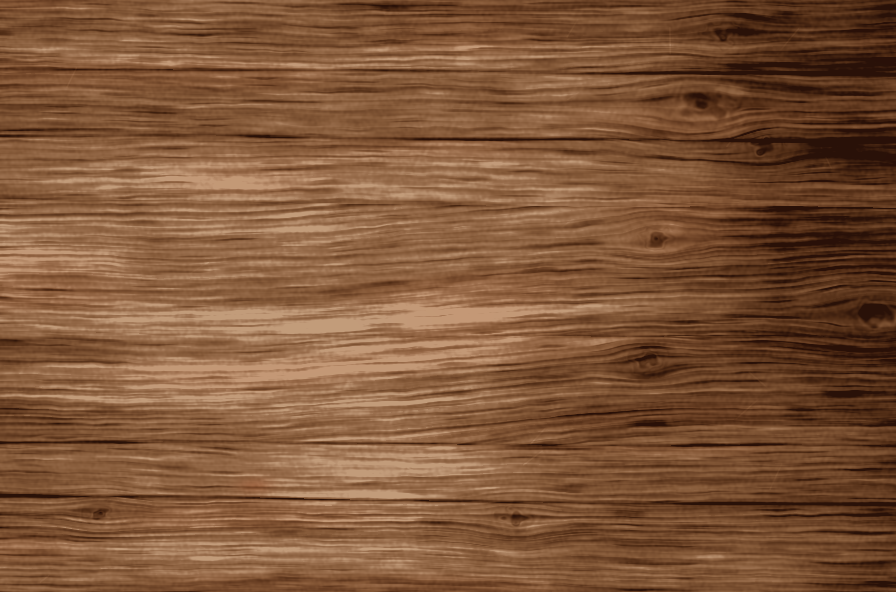
Give the GLSL for this texture, as a Shadertoy shader.

```glsl
// Weathered brown wooden planks with flowing horizontal grain, knots and dark seams.

const vec3 TONES[6] = vec3[6](
    vec3(0.16, 0.065, 0.03), vec3(0.31, 0.17, 0.08), vec3(0.42, 0.26, 0.15),
    vec3(0.52, 0.35, 0.22), vec3(0.61, 0.44, 0.31), vec3(0.76, 0.61, 0.48));

// Seam height and darkness, from top to bottom
const vec2 SEAMS[6] = vec2[6](
    vec2(0.881, 0.65), vec2(0.768, 0.5), vec2(0.655, 0.14),
    vec2(0.435, 0.18), vec2(0.25, 0.5), vec2(0.156, 0.5));

// Knot centre and radius
const vec3 KNOTS[8] = vec3[8](
    vec3(1.19, 0.82, 0.036), vec3(1.11, 0.597, 0.018), vec3(1.48, 0.469, 0.028),
    vec3(1.09, 0.39, 0.018), vec3(0.17, 0.134, 0.018), vec3(0.87, 0.124, 0.020),
    vec3(1.29, 0.75, 0.020), vec3(1.22, 0.94, 0.020));

float hash(vec2 p) {
    return fract(sin(dot(p, vec2(127.1, 311.7))) * 43758.545);
}

float noise(vec2 p) {
    vec2 i = floor(p), f = fract(p);
    f = f * f * (3.0 - 2.0 * f);
    return mix(mix(hash(i), hash(i + vec2(1, 0)), f.x),
               mix(hash(i + vec2(0, 1)), hash(i + vec2(1, 1)), f.x), f.y);
}

float blob(vec2 p, vec2 centre, vec2 size) {
    vec2 d = (p - centre) / size;
    return exp(-dot(d, d));
}

float segment(vec2 p, vec2 a, vec2 dir) {
    return length(p - a - dir * clamp(dot(p - a, dir) / dot(dir, dir), 0.0, 1.0));
}

vec3 woodColor(float tone) {
    float t = clamp(tone, 0.0, 1.0) * 5.0;
    vec3 c = TONES[0];
    for (int i = 1; i < 6; i++) c = mix(c, TONES[i], clamp(t - float(i - 1), 0.0, 1.0));
    return c;
}

// Height along the grain: gentle waves that part around each knot
float grainHeight(vec2 p, float plank) {
    float v = p.y + 0.03 * (noise(vec2(p.x * 1.7, p.y * 4.0 + plank * 7.0)) - 0.5);
    v += 0.006 * (noise(vec2(p.x * 7.0, p.y * 20.0)) - 0.5);
    v += 0.0022 * (noise(vec2(p.x * 38.0, p.y * 60.0)) - 0.5);
    float middle = step(2.5, plank) * step(plank, 4.5);
    v -= 0.05 * middle * smoothstep(0.2, 1.25, p.x);
    for (int i = 0; i < 8; i++) {
        vec3 k = KNOTS[i];
        v -= 0.7 * (p.y - k.y) * blob(p, k.xy, k.z * vec2(3.5, 2.0));
    }
    return v;
}

// Growth rings: each fades in slowly, then ends in a crisp dark line
float growthRings(float x, float v, float count, float seed) {
    float phase = v * count + 1.6 * noise(vec2(x * 0.9 + seed, v * count * 0.35));
    float f = fract(phase);
    float strength = noise(vec2(x * 3.0 + seed, floor(phase) * 1.7));
    return (smoothstep(0.2, 0.8, f) * (1.0 - smoothstep(0.8, 1.0, f)) - 0.35) * strength;
}

// Broad bands, growth rings and short fine fibres
float grain(float x, float v, float plank) {
    float s = plank * 13.7;
    float g = 0.32 * (noise(vec2(x * 1.2 + s, v * 20.0)) - 0.5);
    g += 0.20 * (noise(vec2(x * 2.2 + s, v * 55.0)) - 0.5);
    float density = 0.5 + noise(vec2(x * 1.5 + s, v * 9.0));
    g -= 0.30 * density * growthRings(x, v, 62.0, s);
    g -= 0.18 * density * growthRings(x, v, 105.0, s + 5.0);
    g += 0.24 * (noise(vec2(x * 9.0 + s, v * 150.0)) - 0.5);
    g += 0.22 * (noise(vec2(x * 22.0 + s, v * 235.0)) - 0.5);
    float pores = noise(vec2(x * 12.0 + s, v * 200.0 + 57.0));
    float glints = noise(vec2(x * 14.0 + s, v * 170.0 + 83.0));
    return g + 0.16 * smoothstep(0.7, 0.95, glints) - 0.26 * smoothstep(0.66, 0.95, pores);
}

// Dark ragged heart with faint rings
float knotTone(vec2 p, vec3 k) {
    vec2 d = (p - k.xy) / k.z * vec2(0.75, 1.0);
    float r = length(d) + 0.8 * (noise(d * 2.3 + k.xy * 40.0) - 0.5);
    float rings = 0.10 * sin(r * 11.0) * exp(-r * r * 0.9);
    return rings - 0.32 * exp(-r * r * 6.0) - 0.10 * exp(-r * r * 0.6)
         + 0.12 * blob(p, k.xy + vec2(0.3, -0.4) * k.z, k.z * vec2(1.6, 0.9));
}

// Thin pale marks scattered over the surface
float scratches(vec2 p) {
    float mark = 0.0;
    for (int i = 0; i < 20; i++) {
        float n = float(i);
        vec2 a = vec2(hash(vec2(n, 1.0)) * 1.5, hash(vec2(n, 2.0)));
        vec2 dir = 0.09 * vec2(hash(vec2(n, 3.0)) - 0.5, hash(vec2(n, 4.0)) - 0.5);
        mark += 1.0 - smoothstep(0.0004, 0.0022, segment(p, a, dir));
    }
    return mark * noise(p * 70.0);
}

void mainImage(out vec4 fragColor, in vec2 fragCoord) {
    vec2 p = fragCoord / iResolution.y;
    vec2 uv = fragCoord / iResolution.xy;

    // Plank index and uneven seams
    float plank = 0.0, seam = 0.0;
    for (int i = 0; i < 6; i++) {
        float n = float(i);
        float wobble = 0.008 * (noise(vec2(p.x * 3.0, n * 9.0)) - 0.5);
        float d = p.y - SEAMS[i].x - wobble + 0.012 * (uv.x - 0.5);
        float wear = 0.25 + 0.9 * noise(vec2(p.x * 11.0, n * 5.0));
        plank += step(d, 0.0);
        seam += SEAMS[i].y * wear * (1.0 - smoothstep(0.0005, 0.0045, abs(d)));
        seam += 0.2 * SEAMS[i].y * exp(-abs(d) * 80.0);
        seam -= 0.12 * SEAMS[i].y * blob(vec2(d), vec2(-0.009), vec2(0.005));
    }

    // Grain, uneven light and drifting shade; the middle seams only tint the grain
    float v = grainHeight(p, plank);
    vec2 q = (uv - vec2(0.32, 0.45)) * vec2(1.0, 0.75);
    float tone = 0.79 + grain(p.x, v, plank) - 1.0 * dot(q, q);
    tone += 0.08 * (hash(vec2(plank, 8.0)) - 0.5) + 0.34 * (noise(p * vec2(3.0, 9.0)) - 0.5);
    for (int i = 0; i < 8; i++) tone += knotTone(p, KNOTS[i]);

    // Pale wear, dark stains and diagonal roughness
    tone += 0.16 * blob(p, vec2(0.73, 0.48), vec2(0.09, 0.035));
    tone -= 0.35 * blob(p, vec2(1.46, 0.735), vec2(0.26, 0.035));
    tone -= 0.24 * blob(p, vec2(0.2, 0.415), vec2(0.45, 0.02));
    vec2 rough = mat2(0.9, 0.44, -0.44, 0.9) * p * 190.0;
    tone += 0.10 * scratches(p) + 0.10 * (noise(rough) - 0.5) - seam;

    // Faint reddish tint in drifting patches
    float red = 0.3 * smoothstep(0.5, 0.9, noise(vec2(p.x * 2.5, v * 16.0 + 4.0)));
    red += blob(p, vec2(0.43, 0.18), vec2(0.03, 0.012));
    vec3 color = woodColor(tone) * mix(vec3(1.0), vec3(1.03, 0.93, 0.88), min(red, 1.0));
    fragColor = vec4(color, 1.0);
}
```
